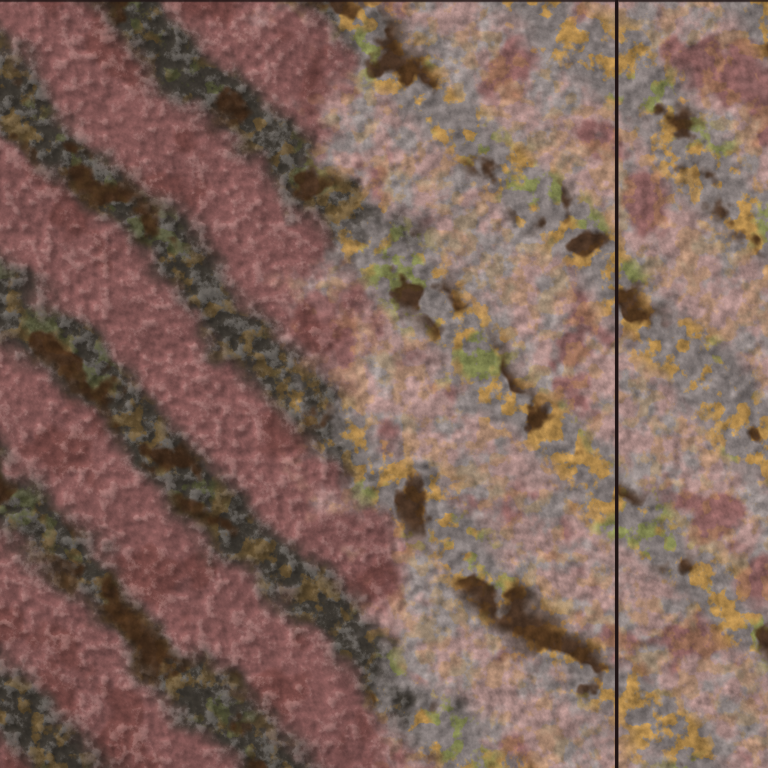
Reproduce this texture procedurally as a three.js fragment shader.

```glsl
// Weathered rock with diagonal mossy bands: dark and red on the left, bleached and
// ochre on the right. Bands are a warped repeat; layered value noise makes the
// ragged light boundary, hollows, speckles and relief. A thin seam splits the slab.
#define PERIOD 0.272       // band spacing measured along x + y
#define PHASE 0.892        // x + y at the centre of one band
#define BAND_WARP 0.34     // raggedness of the bands
#define LIGHT_EDGE 0.52    // x of the light boundary at the bottom
#define LIGHT_LEAN 0.10    // leftward shift of the boundary at the top
#define GRAIN 95.0         // frequency of the fine relief
#define RELIEF 0.42        // strength of the fine relief
#define SPECKLE 62.0       // frequency of the lichen speckles
#define SEAM_X 0.803       // position of the vertical seam
#define SEAM_WIDTH 0.0045  // full width of the seam

varying vec2 vUv;

float hash(vec2 p) {
  return fract(sin(dot(p, vec2(127.1, 311.7))) * 43758.55);
}

float noise(vec2 p) {
  vec2 i = floor(p);
  vec2 f = fract(p);
  f = f * f * (3.0 - 2.0 * f);
  return mix(mix(hash(i), hash(i + vec2(1.0, 0.0)), f.x),
             mix(hash(i + vec2(0.0, 1.0)), hash(i + 1.0), f.x), f.y);
}

float fbm(vec2 p) {
  float sum = 0.0;
  float amplitude = 0.533;
  for (int i = 0; i < 4; i++) {
    sum += amplitude * noise(p);
    p = mat2(1.6, 1.2, -1.2, 1.6) * p + 17.3;
    amplitude *= 0.5;
  }
  return sum;
}

void main() {
  const vec3 red = vec3(0.50, 0.335, 0.325);
  const vec3 deepRed = vec3(0.38, 0.225, 0.205);
  const vec3 pink = vec3(0.64, 0.52, 0.50);
  const vec3 ash = vec3(0.56, 0.52, 0.51);
  const vec3 shadow = vec3(0.235, 0.215, 0.19);
  const vec3 slate = vec3(0.36, 0.34, 0.32);
  const vec3 brown = vec3(0.23, 0.145, 0.085);
  const vec3 ochre = vec3(0.70, 0.53, 0.27);
  const vec3 moss = vec3(0.50, 0.52, 0.29);
  const vec3 seamColor = vec3(0.12, 0.08, 0.08);

  vec2 p = vUv;
  float broad = fbm(p * 8.0 + 3.1) - 0.5;
  float ragged = fbm(p * 27.0 + 41.7) - 0.5;
  float fine = fbm(p * GRAIN);

  // Repeating diagonal bands
  float cell = (p.x + p.y - PHASE) / PERIOD + BAND_WARP * (broad + 0.7 * ragged);
  float fromCentre = abs(fract(cell + 0.5) - 0.5);
  float band = 1.0 - smoothstep(0.10, 0.31, fromCentre);
  float core = 1.0 - smoothstep(0.06, 0.23, fromCentre);

  // Ragged boundary between shaded and bleached stone
  float side = p.x - LIGHT_EDGE + LIGHT_LEAN * p.y;
  float lit = smoothstep(-0.055, 0.055, side + 0.22 * broad + 0.24 * ragged);

  // Stone between the bands
  float patches = fbm(p * 12.0 + 71.0) + 0.3 * ragged;
  float blotch = smoothstep(0.57, 0.69, patches);
  vec3 shadedStone = mix(red, deepRed, 0.6 * blotch);
  shadedStone = mix(shadedStone, pink, 0.35 * smoothstep(0.5, 0.75, fine));
  vec3 litStone = mix(pink, ash, smoothstep(0.38, 0.68, fbm(p * 38.0 + 9.0)));
  litStone = mix(litStone, red, 0.85 * blotch);

  // Lichen speckles, mostly ochre with green clusters
  float speck = smoothstep(0.47, 0.62, fbm(p * SPECKLE + 23.0));
  float green = smoothstep(0.53, 0.67, fbm(p * 17.0 + 88.0));
  vec3 lichen = mix(ochre, moss, green);
  vec3 shadedBand = mix(shadow, slate, smoothstep(0.40, 0.68, fine));
  shadedBand = mix(shadedBand, lichen * 0.65, 0.55 * speck * core);
  vec3 litBand = mix(ash * 0.89, lichen, 0.85 * speck);

  // Combine the stone, bands and brown hollows
  vec3 shaded = mix(shadedStone, shadedBand, band);
  vec3 bleached = mix(litStone, litBand, band);
  bleached = mix(bleached, ochre, 0.28 * speck * (1.0 - band));
  vec3 color = mix(shaded, bleached, lit);
  float hollow = smoothstep(0.59, 0.68, fbm(p * 13.0 + 53.0) + 0.35 * ragged);
  color = mix(color, brown, 0.85 * hollow * core);

  // Relief lit from the upper left
  vec2 toLight = vec2(-0.30, 0.30);
  float slope = fbm(p * GRAIN - toLight) - fbm(p * GRAIN + toLight);
  color *= 1.0 + RELIEF * slope + 0.32 * (fine - 0.5) + 0.25 * ragged;

  // Vertical seam and dark upper rim
  float seam = 1.0 - smoothstep(0.3, 0.7, abs(p.x - SEAM_X) / SEAM_WIDTH);
  float rim = smoothstep(0.996, 0.999, p.y);
  color = mix(color, seamColor, max(seam, 0.8 * rim));

  gl_FragColor = vec4(color, 1.0);
}
```
